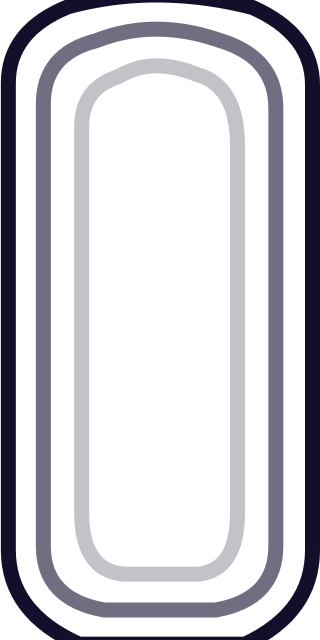
This background is drawn by a WebGL 2 fragment shader. Its source:

```glsl
#version 300 es
precision highp float;
// Three nested rounded frames with gently arched tops on a white ground.
// Each frame is a stroke around a distance to lines and quadratic curves,
// built from a left and a right half that meet at the apex and the base.

uniform vec2 u_resolution;
out vec4 fragColor;

const vec2 GRID = vec2(384.0, 768.0);   // layout units across the canvas
const float HALF_STROKE = 9.0;
const float APEX_X = 187.0;
const int CURVE_STEPS = 16;

const vec3 WHITE = vec3(1.0);
const vec3 NAVY  = vec3(0.07, 0.06, 0.17);
const vec3 SLATE = vec3(0.44, 0.43, 0.50);
const vec3 SILVER = vec3(0.765, 0.76, 0.785);

float segmentDistance(vec2 p, vec2 a, vec2 b) {
    vec2 ab = b - a;
    float t = clamp(dot(p - a, ab) / dot(ab, ab), 0.0, 1.0);
    return length(p - a - ab * t);
}

// Distance to a quadratic curve from a to b, bent towards c.
float curveDistance(vec2 p, vec2 a, vec2 c, vec2 b) {
    float d = 1e5;
    vec2 previous = a;
    for (int i = 1; i <= CURVE_STEPS; i++) {
        float t = float(i) / float(CURVE_STEPS);
        vec2 next = mix(mix(a, c, t), mix(c, b, t), t);
        d = min(d, segmentDistance(p, previous, next));
        previous = next;
    }
    return d;
}

// One half of a frame. ends: apex y, base y; bends: corner control y values;
// wall: upper and lower end of the straight side; footX: end of the flat base.
float halfFrame(vec2 p, float x, vec2 ends, vec2 shoulder, vec2 bends,
                vec2 wall, float footX) {
    vec2 apex = vec2(APEX_X, ends.x);
    vec2 foot = vec2(footX, ends.y);
    vec2 top = vec2(x, wall.x);
    vec2 bottom = vec2(x, wall.y);
    vec2 arch = vec2(mix(shoulder.x, APEX_X, 0.5), ends.x);
    float d = curveDistance(p, apex, arch, shoulder);
    d = min(d, curveDistance(p, shoulder, vec2(x, bends.x), top));
    d = min(d, segmentDistance(p, top, bottom));
    d = min(d, curveDistance(p, bottom, vec2(x, bends.y), foot));
    return min(d, segmentDistance(p, foot, vec2(APEX_X, ends.y)));
}

// Blend a stroke over the base with a one-pixel soft edge.
vec3 stroke(vec3 base, vec3 ink, float d, float pixel) {
    return mix(base, ink, clamp(0.5 + (HALF_STROKE - d) / pixel, 0.0, 1.0));
}

void main() {
    // Layout coordinates run downwards from the top left.
    vec2 uv = gl_FragCoord.xy / u_resolution;
    vec2 p = vec2(uv.x, 1.0 - uv.y) * GRID;
    float pixel = GRID.x / u_resolution.x;

    // Outer frame
    vec2 ends = vec2(-6.0, 773.0);
    float outer = min(
        halfFrame(p, 10.0, ends, vec2(82.0, 8.0), vec2(37.0, 735.0), vec2(100.0, 660.0), 95.0),
        halfFrame(p, 375.0, ends, vec2(303.0, 9.0), vec2(41.0, 735.0), vec2(102.0, 660.0), 294.0));

    // Middle frame
    ends = vec2(35.0, 732.0);
    float middle = min(
        halfFrame(p, 52.0, ends, vec2(115.0, 49.0), vec2(65.0, 719.0), vec2(125.0, 655.0), 125.0),
        halfFrame(p, 331.0, ends, vec2(262.0, 48.0), vec2(68.0, 719.0), vec2(130.0, 655.0), 259.0));

    // Inner frame
    ends = vec2(79.0, 689.0);
    float inner = min(
        halfFrame(p, 98.0, ends, vec2(142.0, 92.0), vec2(106.0, 684.0), vec2(152.0, 615.0), 148.0),
        halfFrame(p, 285.0, ends, vec2(235.0, 89.0), vec2(102.0, 684.0), vec2(175.0, 615.0), 238.0));

    vec3 color = stroke(WHITE, SILVER, inner, pixel);
    color = stroke(color, SLATE, middle, pixel);
    color = stroke(color, NAVY, outer, pixel);
    fragColor = vec4(color, 1.0);
}
```
